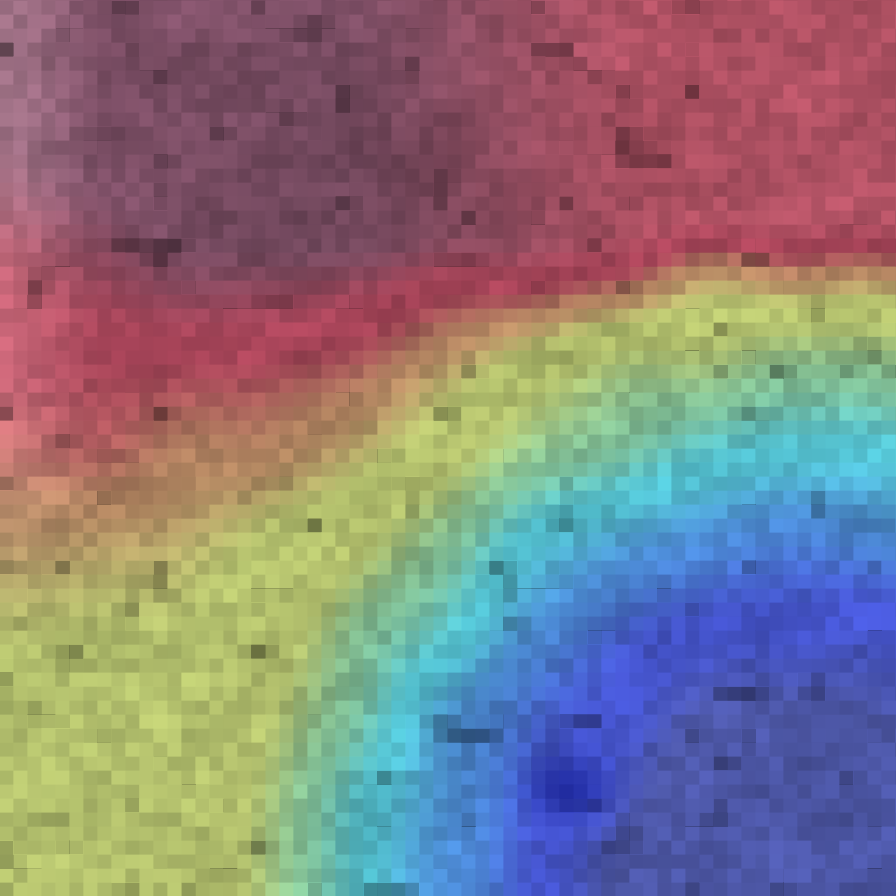
Write a three.js fragment shader that draws this background.

```glsl
// Draws a grainy mosaic of nested rainbow arcs around a blue core at the lower right.
#define CELLS 64.0
#define CELL_EDGE 0.92
#define CORE vec2(0.9, 0.0)
#define ARC_RADIUS 0.62
#define GRAIN 0.19
#define MOTTLE 0.16
#define SPOT_DEPTH 0.27

varying vec2 vUv;

float hash(vec2 p) {
  vec3 q = fract(vec3(p.xyx) * 0.1031);
  q += dot(q, q.yzx + 33.33);
  return fract((q.x + q.y) * q.z);
}

float noise(vec2 p) {
  vec2 i = floor(p);
  vec2 f = fract(p);
  f = f * f * (3.0 - 2.0 * f);
  float low = mix(hash(i), hash(i + vec2(1.0, 0.0)), f.x);
  float high = mix(hash(i + vec2(0.0, 1.0)), hash(i + vec2(1.0)), f.x);
  return mix(low, high, f.y);
}

// Cool bands inside the arc, ordered by radius.
vec3 innerColor(float r) {
  vec3 indigo = vec3(0.30, 0.34, 0.65);
  vec3 blue = vec3(0.27, 0.33, 0.80);
  vec3 azure = vec3(0.29, 0.52, 0.81);
  vec3 cyan = vec3(0.32, 0.74, 0.80);
  vec3 green = vec3(0.50, 0.74, 0.58);
  vec3 yellow = vec3(0.69, 0.74, 0.42);
  vec3 col = mix(indigo, blue, smoothstep(0.21, 0.31, r));
  col = mix(col, azure, smoothstep(0.32, 0.41, r));
  col = mix(col, cyan, smoothstep(0.40, 0.49, r));
  col = mix(col, green, smoothstep(0.49, 0.57, r));
  return mix(col, yellow, smoothstep(0.56, 0.64, r));
}

// Warm bands outside the arc; q is the stretched distance beyond it.
vec3 outerColor(vec3 col, float q, vec2 p) {
  vec3 orange = vec3(0.70, 0.52, 0.38);
  vec3 red = vec3(0.66, 0.27, 0.35);
  vec3 mauve = vec3(0.49, 0.31, 0.40);
  vec3 rose = vec3(0.69, 0.32, 0.39);
  vec3 sky = mix(mauve, rose, smoothstep(0.35, 0.76, p.x));
  col = mix(col, orange, smoothstep(0.36, 0.76, q));
  col = mix(col, red, smoothstep(0.74, 1.06, q));
  return mix(col, sky, smoothstep(1.10, 1.45, q));
}

void main() {
  // Snap to cells, with a narrow blend along their edges.
  vec2 grid = vUv * CELLS;
  vec2 cell = floor(grid) + smoothstep(CELL_EDGE, 1.0, fract(grid));
  vec2 p = (cell + 0.5) / CELLS;

  // Arc distance, slightly ragged; the warm bands fan out to the left.
  float r = length(p - CORE) + 0.03 * (noise(cell * 0.16 + 7.0) - 0.5);
  float left = clamp((CORE.x - p.x) / CORE.x, 0.0, 1.0);
  float lowFan = 1.0 - smoothstep(0.1, 0.5, p.y);
  float spread = 0.1 + 0.34 * pow(left, 2.5) + 0.6 * pow(left, 4.0) * lowFan;
  float q = (r - ARC_RADIUS) / spread;
  float coolRadius = r + 0.035 * (1.0 - smoothstep(0.0, 0.3, p.y)) * smoothstep(0.18, 0.3, r)
    * (1.0 - smoothstep(0.34, 0.45, r));
  vec3 col = outerColor(innerColor(coolRadius), q, p);

  // Broad light: pale left rim, dusky upper middle.
  float rim = (1.0 - smoothstep(0.0, 0.13, p.x)) * smoothstep(0.25, 0.6, p.y);
  col += rim * vec3(0.13, 0.13, 0.12);
  vec2 dusk = (p - vec2(0.43, 0.80)) / vec2(0.20, 0.15);
  col *= 1.0 - 0.12 * exp(-dot(dusk, dusk));

  // Per-cell grain, soft mottling and sparse dark flecks.
  float light = 1.0 + GRAIN * (noise(cell) - 0.5);
  light += MOTTLE * (noise(cell * vec2(0.28, 0.42) + 19.0) - 0.5);
  float fleck = noise(cell * vec2(0.45, 0.65) + 41.0);
  light -= SPOT_DEPTH * smoothstep(0.80, 0.95, fleck);
  col *= light;

  // Deep shadow in the blue band.
  vec2 shade = (p - vec2(0.635, 0.12)) / vec2(0.045, 0.035);
  col = mix(col, vec3(0.09, 0.13, 0.60), 0.75 * exp(-dot(shade, shade)));

  gl_FragColor = vec4(clamp(col, 0.0, 1.0), 1.0);
}
```
